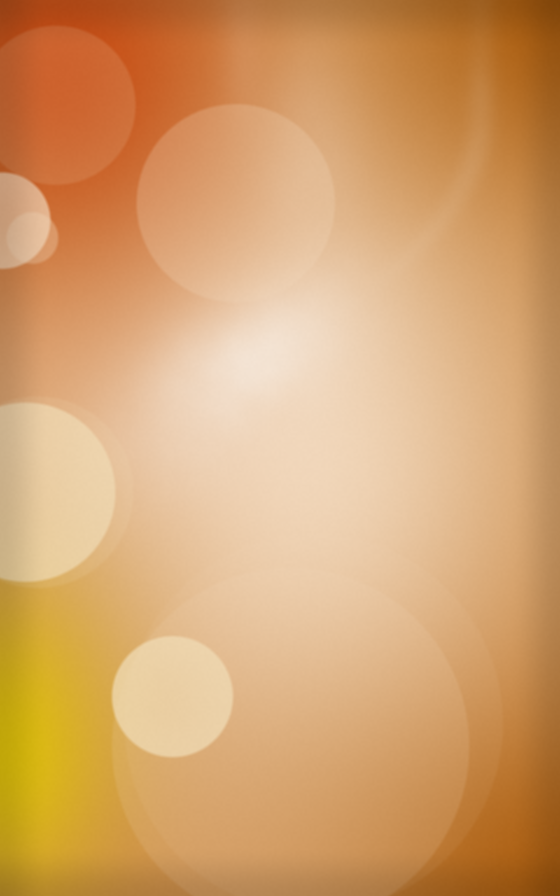
Give the GLSL for this background, as a Shadertoy shader.

```glsl
// Warm blurred light: amber and cream glows, soft smoke and pale bokeh discs.
#define ASPECT 1.6          // height of the scene, its width being 1
#define SMOKE_SCALE 6.0
#define SMOKE_AMOUNT 0.45
#define DISC_BLUR 0.004
#define VIGNETTE_WIDTH 0.09
#define VIGNETTE_DARK 0.87
#define GRAIN 0.008

const vec3 TAN    = vec3(0.79, 0.53, 0.26);
const vec3 CREAM  = vec3(0.945, 0.845, 0.735);
const vec3 PEACH  = vec3(0.90, 0.71, 0.55);
const vec3 EMBER  = vec3(0.78, 0.30, 0.08);
const vec3 YELLOW = vec3(0.87, 0.75, 0.04);
const vec3 BROWN  = vec3(0.65, 0.34, 0.03);
const vec3 MILK   = vec3(0.96, 0.91, 0.86);
const vec3 IVORY  = vec3(0.94, 0.86, 0.71);

float hash(vec2 p) {
    vec3 q = fract(p.xyx * 0.1031);
    q += dot(q, q.yzx + 33.33);
    return fract((q.x + q.y) * q.z);
}

float noise(vec2 p) {
    vec2 cell = floor(p), f = fract(p);
    f = f * f * (3.0 - 2.0 * f);
    float low  = mix(hash(cell), hash(cell + vec2(1, 0)), f.x);
    float high = mix(hash(cell + vec2(0, 1)), hash(cell + vec2(1, 1)), f.x);
    return mix(low, high, f.y);
}

float fbm(vec2 p) {
    float sum = 0.0, amplitude = 0.5;
    for (int i = 0; i < 4; i++) {
        sum += amplitude * noise(p);
        p = mat2(1.6, 1.2, -1.2, 1.6) * p + 7.3;
        amplitude *= 0.5;
    }
    return sum;
}

// Elliptical Gaussian falloff around a centre
float glow(vec2 p, vec2 center, vec2 radius) {
    vec2 d = (p - center) / radius;
    return exp(-dot(d, d));
}

// Translucent disc, slightly denser towards its rim
float disc(vec2 p, vec2 center, float radius) {
    float d = length(p - center);
    float blur = max(DISC_BLUR, 1.0 / iResolution.x);
    float rim = 0.9 + 0.1 * smoothstep(0.0, radius, d);
    return rim * (1.0 - smoothstep(-blur, blur, d - radius));
}

vec3 background(vec2 p) {
    vec3 col = mix(TAN, CREAM, glow(p, vec2(0.54, 0.79), vec2(0.44, 0.54)));
    col = mix(col, PEACH, 0.55 * glow(p, vec2(0.10, 0.90), vec2(0.32, 0.24)));
    col = mix(col, EMBER, glow(p, vec2(0.10, 1.49), vec2(0.31, 0.36)));
    col = mix(col, YELLOW, glow(p, vec2(0.0, 0.26), vec2(0.19, 0.28)));
    col = mix(col, BROWN, 0.9 * glow(p, vec2(1.0, 1.62), vec2(0.29, 0.32)));
    return mix(col, BROWN, 0.9 * glow(p, vec2(1.02, -0.02), vec2(0.38, 0.34)));
}

vec3 addSmoke(vec3 col, vec2 p) {
    float wisps = 1.0 + SMOKE_AMOUNT * (2.0 * fbm(p * SMOKE_SCALE) - 1.0);
    // Bright diagonal cloud
    vec2 axis = vec2(0.805, 0.593), d = p - vec2(0.42, 0.92);
    vec2 along = vec2(dot(d, axis), dot(d, vec2(-axis.y, axis.x)));
    float cloud = 0.75 * glow(along, vec2(0), vec2(0.25, 0.12));
    // Upper plumes and a thin curling trail
    cloud += 0.22 * glow(p, vec2(0.56, 1.34), vec2(0.10, 0.22));
    cloud += 0.10 * glow(p, vec2(0.43, 1.53), vec2(0.04, 0.12));
    float bend = max(0.0, 1.4 - p.y);
    float trail = p.x - 0.86 + 1.9 * bend * bend;
    cloud += 0.14 * exp(-trail * trail / 0.0007) * smoothstep(1.0, 1.35, p.y)
           * (1.0 - 0.6 * smoothstep(1.4, 1.6, p.y));
    return mix(col, MILK, clamp(cloud * wisps, 0.0, 1.0));
}

vec3 addDiscs(vec3 col, vec2 p) {
    // Large faint pair below
    col = mix(col, CREAM, 0.07 * disc(p, vec2(0.56, 0.308), 0.338));
    col = mix(col, CREAM, 0.15 * disc(p, vec2(0.519, 0.267), 0.319));
    // Rosy discs above
    col = mix(col, PEACH, 0.22 * disc(p, vec2(0.10, 1.412), 0.142));
    col = mix(col, CREAM, 0.26 * disc(p, vec2(0.421, 1.237), 0.177));
    col = mix(col, PEACH, 0.55 * disc(p, vec2(0.058, 1.175), 0.046));
    col = mix(col, CREAM, 0.68 * disc(p, vec2(0.004, 1.206), 0.086));
    // Ivory discs at the left
    col = mix(col, IVORY, 0.15 * disc(p, vec2(0.067, 0.721), 0.171));
    col = mix(col, IVORY, 0.70 * disc(p, vec2(0.046, 0.721), 0.160));
    return mix(col, IVORY, 0.75 * disc(p, vec2(0.308, 0.356), 0.108));
}

void mainImage(out vec4 fragColor, in vec2 fragCoord) {
    vec2 size = vec2(1.0, ASPECT);
    vec2 p = fragCoord / iResolution.xy * size;
    vec3 col = addDiscs(addSmoke(background(p), p), p);

    // Darkened border and fine grain
    vec2 edge = smoothstep(vec2(0), vec2(VIGNETTE_WIDTH), min(p, size - p));
    vec2 shade = mix(vec2(VIGNETTE_DARK), vec2(1), edge);
    col *= shade.x * shade.y;
    col += GRAIN * (noise(p * 240.0) - 0.5);
    fragColor = vec4(clamp(col, 0.0, 1.0), 1.0);
}
```
